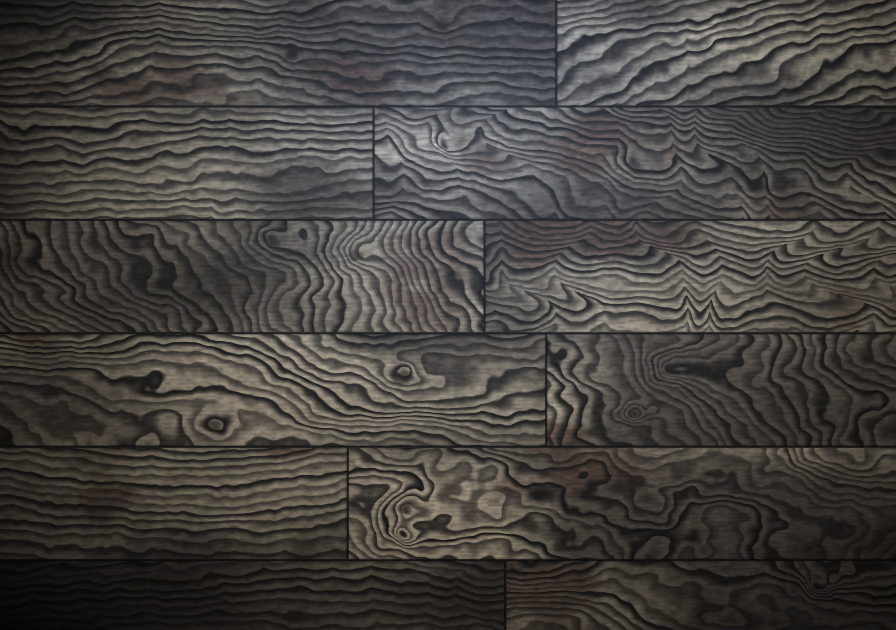
A Shadertoy shader for this texture:

```glsl
// Seam position of each row, bottom to top, in canvas heights
const float SEAMS[6] = float[](0.802, 0.552, 0.867, 0.769, 0.593, 0.883);

// Grain of each plank: tilt in radians, wildness, ripple; left then right
const vec3 GRAIN[12] = vec3[](
    vec3(0.0, 0.15, 0.3), vec3(0.1, 0.70, 0.2),
    vec3(0.0, 0.18, 0.1), vec3(0.5, 0.90, 0.0),
    vec3(0.1, 0.60, 0.1), vec3(0.8, 0.65, 0.2),
    vec3(1.0, 0.58, 0.2), vec3(0.0, 0.28, 1.0),
    vec3(0.0, 0.25, 0.2), vec3(0.3, 0.50, 0.7),
    vec3(0.0, 0.35, 0.2), vec3(-0.25, 0.28, 0.2));

float hash(vec2 p) {
    return fract(sin(dot(p, vec2(127.1, 311.7))) * 43758.5453);
}

float noise(vec2 p) {
    vec2 i = floor(p), f = fract(p);
    f = f * f * f * (f * (f * 6.0 - 15.0) + 10.0);
    return mix(mix(hash(i), hash(i + vec2(1, 0)), f.x),
               mix(hash(i + vec2(0, 1)), hash(i + vec2(1, 1)), f.x), f.y);
}

float fbm(vec2 p) {
    float sum = 0.0, amp = 0.5;
    for (int i = 0; i < 4; i++) {
        sum += amp * noise(p);
        p = mat2(0.8, 0.6, -0.6, 0.8) * p * 2.03 + 17.3;
        amp *= 0.42;
    }
    return sum;
}

// Growth ring count at q; the fraction is the place within one ring
float ringField(vec2 q, vec3 grain, float seed) {
    float wild = grain.y;
    vec2 s = q + seed * vec2(3.7, 5.3);
    vec2 across = vec2(sin(grain.x), cos(grain.x));
    float rings = dot(q, across) * mix(76.0, 32.0, wild);
    rings += (3.0 + wild * 16.0) * fbm(s * mix(vec2(1.6, 7.0), vec2(4.5, 8.0), wild));
    float phase = 32.0 * s.x + 5.0 * noise(s * vec2(9.0, 14.0));
    rings += grain.z * 1.3 * abs(sin(phase));
    return rings + 0.5 * noise(s * vec2(30.0, 14.0)) + 0.25 * noise(s * vec2(75.0, 50.0));
}

void mainImage(out vec4 fragColor, in vec2 fragCoord) {
    vec2 uv = fragCoord / iResolution.xy;
    vec2 p = fragCoord / iResolution.y;
    float pixel = 1.0 / iResolution.y;

    // Plank layout
    float rowPos = (p.y - 0.111) / 0.18 + 1.0;
    int row = clamp(int(floor(rowPos)), 0, 5);
    float seam = SEAMS[row];
    int plank = row * 2 + int(step(seam, p.x));
    float seed = float(plank) + 1.0;
    vec3 grain = GRAIN[plank];
    vec2 q = vec2(p.x - seam, (rowPos - float(row)) * 0.18);

    // Knots push the rings into closed ovals
    float rings = ringField(q, grain, seed);
    float core = 0.0;
    for (int i = 0; i < 2; i++) {
        vec2 key = vec2(seed, float(i) + 4.0);
        float side = p.x < seam ? -1.0 : 1.0;
        vec2 center = vec2(side * (0.08 + 0.5 * hash(key)), 0.03 + 0.12 * hash(key + 9.0));
        vec2 d = (q - center) / vec2(1.6, 1.0) + 0.012 * (noise(q * 40.0) - 0.5);
        float size = mix(0.014, 0.034, hash(key + 21.0));
        float bump = exp(-dot(d, d) / (size * size));
        rings += bump * 3.5 * smoothstep(0.2, 0.7, grain.y);
        core += smoothstep(0.8, 0.98, bump) * step(0.3, grain.y);
    }

    // Slow rise to dark late wood, then a sharp edge
    float f = fract(rings);
    float blur = clamp(fwidth(rings), 0.0, 1.0);
    float edge = max(0.16, blur);
    float late = smoothstep(0.15, 0.8, f) * (1.0 - smoothstep(1.0 - edge, 1.0, f));
    late *= 0.5 + 0.5 * hash(vec2(floor(rings), seed));
    late = mix(late, 0.35, smoothstep(0.35, 0.9, blur));

    // Wood colours with fibres, broad stains and brown worn patches
    vec2 s = q + seed * 2.3;
    float fibre = noise(s * vec2(60.0, 300.0));
    float speckle = fbm(s * vec2(120.0, 170.0));
    float stain = fbm(s * vec2(3.0, 7.0) + 40.0);
    float worn = fbm(s * vec2(6.0, 9.0) + 71.0);
    vec3 wood = mix(vec3(0.27, 0.245, 0.215), vec3(0.56, 0.51, 0.43), smoothstep(0.2, 0.62, stain));
    wood *= 0.82 + 0.3 * hash(vec2(seed, 2.0));
    wood = mix(wood, vec3(0.25, 0.18, 0.15), 0.6 * smoothstep(0.5, 0.66, worn));
    vec3 color = mix(wood, vec3(0.10, 0.094, 0.09), clamp(late, 0.0, 1.0));
    color *= 0.75 + 0.2 * fibre + 0.4 * speckle;
    color = mix(color, vec3(0.12, 0.10, 0.09), 0.6 * min(core, 1.0));

    // Thin seams between planks
    float toRow = abs(fract(rowPos + 0.5) - 0.5) * 0.18;
    float gap = min(toRow, abs(p.x - seam));
    color *= 0.85 + 0.15 * smoothstep(0.0, 0.006, gap);
    color = mix(color, vec3(0.06), 0.85 * (1.0 - smoothstep(0.0004, 0.0012 + pixel, gap)));

    // Cool light from above, falling off to the corners
    vec2 fromLight = (uv - vec2(0.54, 0.86)) * vec2(1.0, 0.8);
    float sheen = exp(-7.5 * dot(fromLight, fromLight));
    vec2 fromMiddle = uv - vec2(0.56, 0.58);
    color *= 1.06 - 1.5 * dot(fromMiddle, fromMiddle) + 0.3 * sheen;
    color = mix(color, color * vec3(0.92, 1.0, 1.14), sheen);
    color += vec3(0.075, 0.09, 0.115) * sheen;
    fragColor = vec4(clamp(color, 0.0, 1.0), 1.0);
}
```
